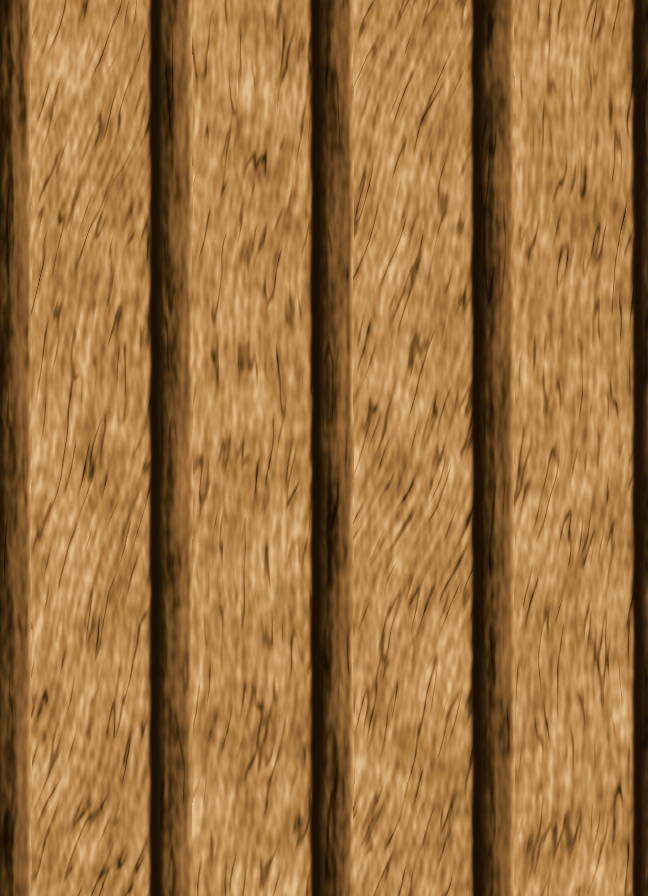
Reproduce this texture procedurally as a Shadertoy shader.

```glsl
const float PERIOD = 0.2485;      // slat plus groove, in canvas widths
const float FIRST_EDGE = 0.0487;  // left edge of the first full slat
const float FACE = 0.735;         // share of a period taken by the slat face
const float EDGE_WOBBLE = 0.012;
const float LEAN = 0.19;          // mean slant of the grain
const float LEAN_SPREAD = 0.11;
const float BEND = 0.035;         // slow waviness of the grain
const float FACE_TONE = 4.4;
const float MOTTLE = 1.3;
const float FIBRE = 1.7;
const float TICKS = 1.3;
const float PORE_DEPTH = 2.1;
const vec2 FIBRE_SCALE = vec2(105.0, 9.0);
const vec2 PORE_SCALE = vec2(58.0, 6.5);
const vec2 TICK_SCALE = vec2(150.0, 42.0);

// Wood colours from deepest shadow to highlight
const vec3 WOOD[7] = vec3[7](
    vec3(0.11, 0.06, 0.015), vec3(0.24, 0.16, 0.05), vec3(0.44, 0.30, 0.14),
    vec3(0.58, 0.40, 0.20), vec3(0.69, 0.50, 0.27), vec3(0.78, 0.60, 0.38),
    vec3(0.88, 0.73, 0.53));

vec3 woodColor(float tone) {
    tone = clamp(tone, 0.0, 5.999);
    int i = int(tone);
    return mix(WOOD[i], WOOD[i + 1], fract(tone));
}

float hash(vec2 p) {
    vec3 q = fract(p.xyx * vec3(0.1031, 0.1030, 0.0973));
    q += dot(q, q.yzx + 33.33);
    return fract((q.x + q.y) * q.z);
}

float cornerSlope(vec2 cell, vec2 offset) {
    float angle = 6.28319 * hash(cell);
    return dot(vec2(cos(angle), sin(angle)), offset);
}

float gradientNoise(vec2 p) {
    vec2 i = floor(p), f = fract(p);
    vec2 u = f * f * f * (f * (f * 6.0 - 15.0) + 10.0);
    vec2 e = vec2(1.0, 0.0);
    return mix(
        mix(cornerSlope(i, f), cornerSlope(i + e, f - e), u.x),
        mix(cornerSlope(i + e.yx, f - e.yx), cornerSlope(i + 1.0, f - 1.0), u.x), u.y);
}

// Thin dark cracks: zero lines of stretched noise, broken by a second noise
float pores(vec2 g) {
    vec2 s = g * PORE_SCALE;
    float line = gradientNoise(s) + 0.25 * gradientNoise(s * vec2(2.1, 3.0) + 31.0);
    float gaps = gradientNoise(g * vec2(45.0, 11.0) + 57.0);
    return smoothstep(0.15, 0.0, abs(line)) * smoothstep(-0.08, 0.25, gaps);
}

void mainImage(out vec4 fragColor, in vec2 fragCoord) {
    vec2 p = fragCoord / iResolution.x;
    float pixel = 1.0 / (iResolution.x * PERIOD);

    // Slat index and position across one period
    float across = (p.x - FIRST_EDGE) / PERIOD;
    across += EDGE_WOBBLE * gradientNoise(vec2(floor(across + 0.13) * 5.3 + 20.0, p.y * 14.0));
    float slat = floor(across);
    float q = across - slat;
    vec2 seed = vec2(slat + 3.0) * vec2(3.71, 8.37);

    // Slanted, slowly bending grain coordinates
    float lean = LEAN + LEAN_SPREAD * cos(2.6 * (slat - 2.0));
    float bend = BEND * gradientNoise(vec2(p.x * 3.0, p.y * 3.2) + seed);
    vec2 grain = vec2(p.x - lean * p.y + bend, p.y) + seed;

    // Slat face
    float ticks = gradientNoise(p * TICK_SCALE + 11.0);
    float mottle = gradientNoise(p * vec2(13.0, 8.0) + seed)
                 + 0.6 * gradientNoise(p * vec2(42.0, 34.0) + seed);
    float fibre = gradientNoise(grain * FIBRE_SCALE);
    float face = FACE_TONE + MOTTLE * mottle + FIBRE * fibre + TICKS * ticks;
    face -= PORE_DEPTH * pores(grain);
    face += 0.5 * smoothstep(0.09, 0.0, q);
    face -= 0.7 * smoothstep(FACE - 0.05, FACE, q);

    // Recess: deep shadow beside the slat, rising to a worn brown floor
    float streak = gradientNoise(vec2(p.x * 90.0, p.y * 7.0) + seed);
    float wear = gradientNoise(vec2(p.x * 30.0, p.y * 10.0) + seed + 40.0);
    float lit = smoothstep(FACE + 0.035, FACE + 0.11, q);
    float recess = 1.25 * lit + 1.2 * smoothstep(0.84, 0.95, q);
    recess += lit * (0.4 * (hash(seed) - 0.5) + 1.3 * streak + 1.0 * wear + 0.9 * ticks);
    recess -= lit * 0.9 * pores(vec2(p.x, p.y * 0.8) + seed);

    // Join the two with soft edges
    float rightEdge = smoothstep(FACE - 0.012 - pixel, FACE + 0.012 + pixel, q);
    float leftEdge = smoothstep(1.0 - 0.03 - pixel, 1.0, q);
    float nextFace = FACE_TONE + 0.5 + FIBRE * fibre + TICKS * ticks;
    float tone = mix(face, mix(recess, nextFace, leftEdge), rightEdge);

    fragColor = vec4(woodColor(tone), 1.0);
}
```
